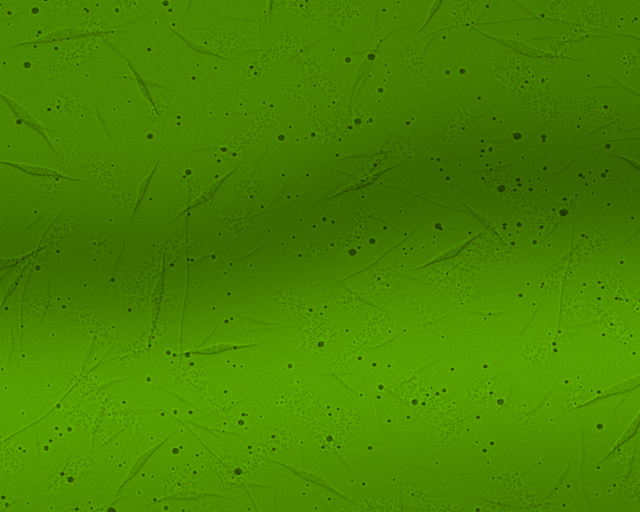
Give the GLSL for this texture, as a Shadertoy shader.

```glsl
// Green-lit microscope field: embossed spindle cells, thin filaments and dark
// debris specks over uneven lighting. Fibres and specks are scattered on
// jittered grids; grain is cellular noise and the lighting is soft bands.

const vec3  TINT = vec3(0.55, 1.0, 0.0);     // hue of the lamp
const float BASE_LIGHT = 0.53;
const float SHADE_DEPTH = 0.12;              // dark band
const float GLOW_HEIGHT = 0.10;              // bright band
const float GRAIN = 0.085;
const float MOTTLE = 0.17;
const float LINE = 0.0021;                   // thickness of fibre edges
const float RELIEF = 0.21;                   // contrast of fibre edges
const float SPECK_SHADE = 0.48;
const vec2  LIGHT_DIR = vec2(-0.5, 0.87);

vec2 hash2(vec2 p) {
    vec3 q = fract(p.xyx * vec3(0.1031, 0.1030, 0.0973));
    q += dot(q, q.yzx + 33.33);
    return fract((q.xx + q.yz) * q.zy);
}

// Distance to the nearest jittered point
float cellular(vec2 p) {
    vec2 id = floor(p);
    float nearest = 2.0;
    for (int j = -1; j <= 1; j++)
    for (int i = -1; i <= 1; i++) {
        vec2 c = id + vec2(i, j);
        nearest = min(nearest, length(c + hash2(c + 11.0) - p));
    }
    return nearest;
}

// Layered sines: preferred fibre angle, and patches where debris gathers
float flowAngle(vec2 p) {
    return 0.35 + 0.9 * sin(5.1 * p.x + 2.0 * sin(4.3 * p.y + 0.7))
                + 0.5 * sin(7.7 * p.y - 3.1 * p.x);
}

float clump(vec2 p) {
    float s = sin(23.0 * p.x + 3.0 * sin(17.0 * p.y))
            * sin(29.0 * p.y + 2.0 * sin(19.0 * p.x + 1.0));
    return max(s, 0.0);
}

float ridge(float x, float width) {
    return exp(-x * x / (width * width));
}

// Curved spindles with one bright and one dark edge; body 0 gives a filament
float fibres(vec2 p, float cell, float body, float share, float mottle, float seed) {
    vec2 id = floor(p / cell);
    float line = max(LINE, 0.8 / iResolution.y);
    float sum = 0.0;
    for (int j = -1; j <= 1; j++)
    for (int i = -1; i <= 1; i++) {
        vec2 c = id + vec2(i, j);
        vec2 spot = hash2(c + seed), pick = hash2(c + seed + 37.0);
        vec2 form = hash2(c + seed + 71.0);
        if (pick.x > share) continue;
        vec2 centre = (c + spot) * cell;
        float angle = flowAngle(centre) + 1.5 * (pick.y - 0.5);
        vec2 along = vec2(cos(angle), sin(angle));
        vec2 across = vec2(-along.y, along.x);
        across *= dot(across, LIGHT_DIR) < 0.0 ? -1.0 : 1.0;
        float len = cell * mix(0.45, 0.95, form.x);
        vec2 q = vec2(dot(p - centre, along), dot(p - centre, across));
        float t = q.x / len;
        q.y += len * (0.5 * (form.y - 0.5) * t * t + 0.012 * sin(9.0 * t + 6.0 * spot.x));
        float halfWidth = body * len * exp(-9.0 * t * t) + 0.55 * line;
        float inside = smoothstep(line, -line, abs(q.y) - halfWidth);
        float edges = 0.65 * ridge(q.y - halfWidth, line) - ridge(q.y + halfWidth, line);
        float fade = smoothstep(1.0, 0.45, abs(t)) * mix(0.4, 1.1, spot.y);
        sum += fade * (edges - step(0.001, body) * inside * (0.15 + 0.5 * mottle));
    }
    return sum;
}

// Round debris: x is the dark core, y the bright rim
vec2 specks(vec2 p, float cell, vec2 radii, float share, float seed) {
    vec2 id = floor(p / cell);
    float soft = 0.9 / iResolution.y;
    vec2 cover = vec2(0.0);
    for (int j = -1; j <= 1; j++)
    for (int i = -1; i <= 1; i++) {
        vec2 c = id + vec2(i, j);
        vec2 pick = hash2(c + seed + 53.0);
        vec2 centre = (c + hash2(c + seed)) * cell;
        float gather = clump(centre);
        if (pick.x > share * (0.4 + 4.5 * gather * gather)) continue;
        float radius = mix(radii.x, radii.y, pick.y * pick.y);
        float d = length((p - centre) * vec2(1.0, 0.8 + 0.4 * pick.y)) - radius;
        cover = max(cover, vec2(smoothstep(soft, -soft, d), ridge(d - 0.0025, 0.0018)));
    }
    return cover;
}

// Broad uneven lighting
float lighting(vec2 uv) {
    float v = 1.0 - uv.y;
    float shade = ridge(v - 0.52 + 0.17 * smoothstep(0.2, 0.75, uv.x), 0.15);
    float glow = ridge(v - 0.78 + 0.09 * uv.x, mix(0.22, 0.16, uv.x));
    float corners = smoothstep(0.3, 1.0, uv.x)
                  * (smoothstep(0.55, 0.0, v) + 0.8 * smoothstep(0.8, 1.0, v));
    return BASE_LIGHT - SHADE_DEPTH * shade + GLOW_HEIGHT * glow - 0.045 * corners;
}

void mainImage(out vec4 fragColor, in vec2 fragCoord) {
    vec2 p = fragCoord / iResolution.y;
    float green = lighting(fragCoord / iResolution.xy);

    // Fine grain and granular patches
    float grain = cellular(p * 210.0) - 0.5;
    float mottle = smoothstep(0.5, 0.1, cellular(p * 130.0 + 7.0));
    float patches = smoothstep(0.42, 0.1, cellular(p * vec2(6.5, 8.5) + 0.3 * sin(p.yx * 31.0)));
    float texture_ = GRAIN * grain - MOTTLE * patches * (mottle - 0.25);

    // Cells, long filaments and faint wrinkles
    float relief = fibres(p, 0.17, 0.065, 0.55, mottle, 3.0)
                 + 0.9 * fibres(p, 0.29, 0.0, 0.75, mottle, 19.0)
                 + 0.4 * fibres(p, 0.085, 0.05, 0.6, mottle, 43.0);
    green *= 1.0 + texture_ + RELIEF * clamp(relief, -1.6, 0.9);

    // Small clustered debris and larger lone specks
    vec2 small = specks(p, 0.017, vec2(0.0014, 0.0042), 0.10, 5.0);
    vec2 large = specks(p, 0.06, vec2(0.0035, 0.0085), 0.15, 29.0);
    green *= 1.0 + 0.07 * small.y + 0.10 * large.y;
    green *= mix(1.0, SPECK_SHADE, max(small.x, large.x * (0.75 + 0.25 * mottle)));

    fragColor = vec4(clamp(green * TINT, 0.0, 1.0), 1.0);
}
```
